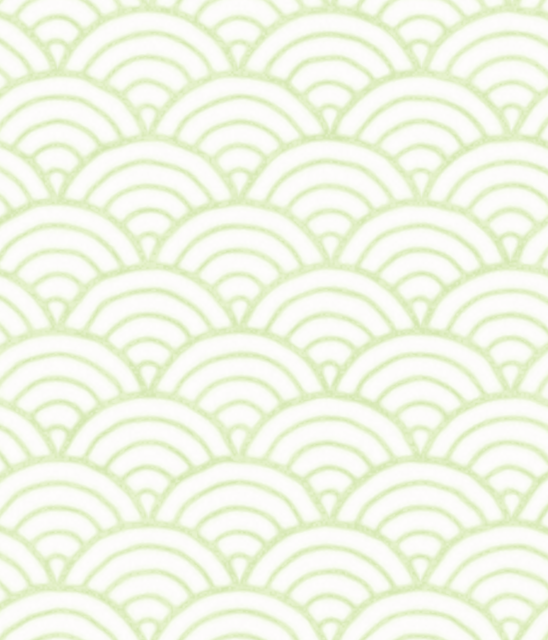
A WebGL 2 fragment shader for this pattern:

```glsl
#version 300 es
precision highp float;
// Seigaiha waves: staggered rows of overlapping scales, each holding nested arcs.
// Rows are laid back to front as one distance field, then inked in soft pale
// green with a slight hand wobble and a fine chalky grain.
uniform vec2 u_resolution;
out vec4 fragColor;

float hash(vec2 p) {
  vec3 q = fract(vec3(p.xyx) * 0.1031);
  q += dot(q, q.yzx + 33.33);
  return fract((q.x + q.y) * q.z);
}

float noise(vec2 p) {
  vec2 i = floor(p), f = fract(p);
  f = f * f * (3.0 - 2.0 * f);
  return mix(mix(hash(i), hash(i + vec2(1, 0)), f.x),
             mix(hash(i + vec2(0, 1)), hash(i + vec2(1, 1)), f.x), f.y);
}

// Smooth minimum: rounds the corners where strokes meet
float smin(float a, float b, float k) {
  float h = max(k - abs(a - b), 0.0) / k;
  return min(a, b) - 0.25 * h * h * k;
}

// Signed distance to arc i of a scale whose crown is at the origin (y down);
// below its centre each arc runs straight down
float arc(vec2 q, float i) {
  float radius = 0.519 - 0.13 * i + 0.0044 * i * i;
  float centre = 0.133 * i + radius;
  return length(vec2(q.x, min(q.y - centre, 0.0))) - radius;
}

// Distance to the inked lines, in scale widths
float waves(vec2 p) {
  const float rowStep = 0.3542;
  float firstRow = floor((p.y - 0.0505) / rowStep);
  float d = 1.0;
  for (float k = -2.0; k <= 1.0; k++) {
    float row = firstRow + k;
    vec2 q = vec2(fract(p.x - 0.8177 - 0.5 * mod(row, 2.0) + 0.5) - 0.5,
                  p.y - 0.0505 - row * rowStep);
    float outline = arc(q, 0.0);
    if (outline < 0.0) {            // this scale hides the rows behind it
      d = 1.0;
      for (float i = 1.0; i < 5.0; i++)
        d = min(d, abs(arc(q, i)) - 0.0145);
    }
    d = smin(d, abs(outline) - 0.021, 0.03);
  }
  return d;
}

void main() {
  // One unit is the width of a scale, y runs down from the top edge
  float unit = 3.528 / u_resolution.y;
  vec2 p = vec2(gl_FragCoord.x, u_resolution.y - gl_FragCoord.y) * unit;

  // Hand wobble of the strokes
  vec2 wobble = vec2(noise(p * 9.0), noise(p * 9.0 + 41.0)) - 0.5;
  float grain = 0.6 * noise(p * 75.0) + 0.4 * noise(p * 38.0 + 17.0);
  float blotch = noise(p * 5.0 + 73.0);
  float d = waves(p + 0.014 * wobble) + 0.010 * (grain - 0.5);

  // Paper, pale bleed around the strokes, then the ink itself
  float soft = max(0.013, unit);
  vec3 color = vec3(0.993, 0.988, 0.985);
  color = mix(color, vec3(0.975, 0.987, 0.945), smoothstep(0.036, 0.006, d));
  vec3 ink = mix(vec3(0.905, 0.95, 0.805), vec3(0.835, 0.905, 0.695),
                 smoothstep(0.15, 0.95, 0.75 * grain + 0.25 * blotch));
  color = mix(color, ink, smoothstep(soft, -soft, d));
  color += 0.008 * (noise(p * 60.0 + 9.0) - 0.5);
  fragColor = vec4(color, 1.0);
}
```
